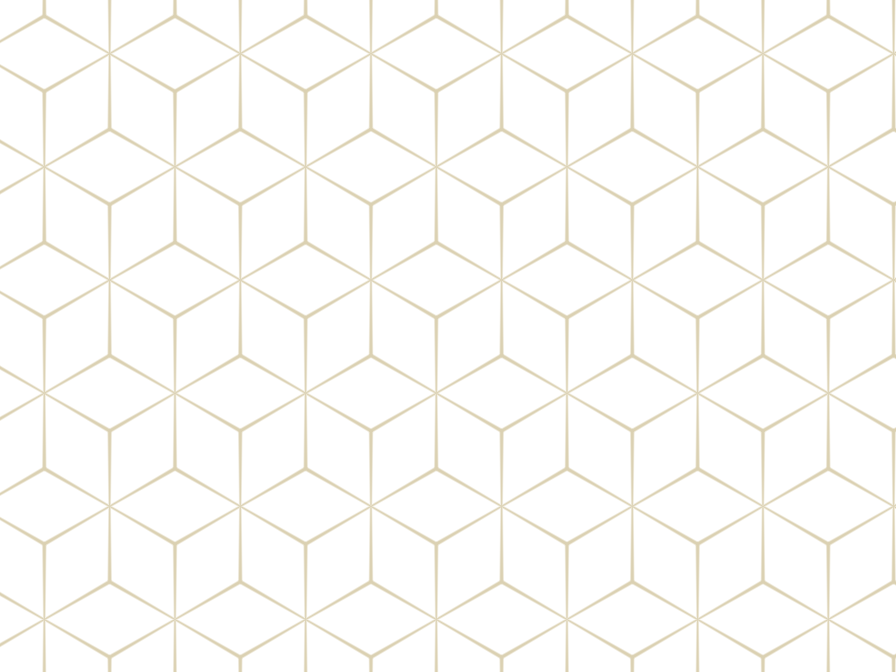
Write a WebGL 1 fragment shader that draws this pattern.

```glsl
precision highp float;
// Tumbling-block lattice of tapered pale gold lines on white.

uniform vec2 u_resolution;

// Lengths are fractions of the canvas height.
#define PITCH 0.19444
#define ANCHOR vec2(0.3576, 0.5833)
#define THIN_HALF 0.0013
#define THICK_HALF 0.0027
#define JOINT_RADIUS 0.0037
#define SOFTNESS 0.0017
#define PAPER vec3(1.0)
#define GOLD vec3(0.86, 0.82, 0.70)

const float SQRT3 = 1.7320508;

// Offset from the nearest six-way crossing of the triangular lattice.
vec2 nearestCrossing(vec2 p) {
  vec2 span = PITCH * vec2(1.0, SQRT3);
  vec2 a = mod(p + 0.5 * span, span) - 0.5 * span;
  vec2 b = mod(p, span) - 0.5 * span;
  return dot(a, a) < dot(b, b) ? a : b;
}

// Fold all six spokes onto one; x runs along it, y across it.
vec2 foldToSpoke(vec2 p) {
  p = abs(p);
  vec2 mirror = vec2(-0.5 * SQRT3, 0.5);
  p -= 2.0 * max(dot(p, mirror), 0.0) * mirror;
  vec2 along = vec2(0.5 * SQRT3, 0.5);
  return vec2(dot(p, along), abs(dot(p, vec2(-along.y, along.x))));
}

// Signed distance to the spoke, which widens towards its three-way joint.
float spokeDistance(vec2 spoke) {
  float spokeLength = PITCH / SQRT3;
  float t = clamp(spoke.x / spokeLength, 0.0, 1.0);
  float line = spoke.y - mix(THIN_HALF, THICK_HALF, t);
  float joint = length(spoke - vec2(spokeLength, 0.0)) - JOINT_RADIUS;
  return min(line, joint);
}

void main() {
  vec2 p = gl_FragCoord.xy / u_resolution.y - ANCHOR;
  float d = spokeDistance(foldToSpoke(nearestCrossing(p)));

  // Soft edge, never narrower than a pixel.
  float edge = max(SOFTNESS, 0.75 / u_resolution.y);
  float ink = 1.0 - smoothstep(-edge, edge, d);
  gl_FragColor = vec4(mix(PAPER, GOLD, ink), 1.0);
}
```
